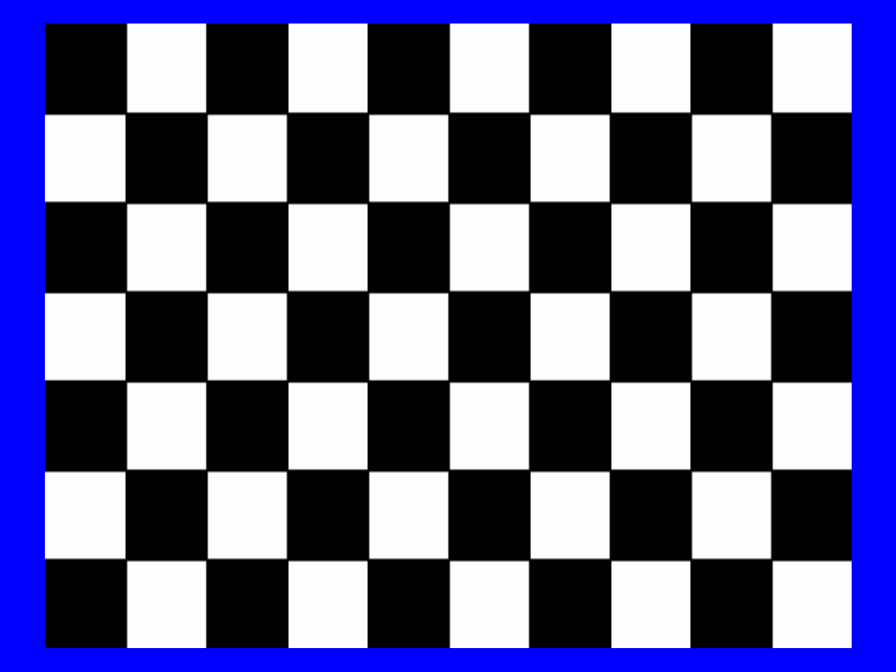
Give the GLSL for this pattern, as a Shadertoy shader.

```glsl
// A black and white checkerboard, 10 cells across and 7 down, on a blue border.
// Cell parity picks the colour; white cells are inset a little, with soft edges
// that are wider vertically than horizontally. All lengths are canvas fractions.

const vec3 BLACK = vec3(0.0, 0.0, 0.002);
const vec3 WHITE = vec3(0.995);
const vec3 BLUE  = vec3(0.0, 0.0, 0.995);

const vec2 CELLS       = vec2(10.0, 7.0);
const vec2 GRID_ORIGIN = vec2(0.0509, 0.0339);
const vec2 GRID_SIZE   = vec2(0.9007, 0.9297);
const vec2 BOARD_LOW   = vec2(0.0501, 0.0356);
const vec2 BOARD_HIGH  = vec2(0.9505, 0.9650);
const vec2 WHITE_INSET = vec2(0.0009, 0.0017);
const vec2 EDGE_BLUR   = vec2(0.0020, 0.0035);

// Coverage of a region from its per-axis distances to the edge (positive inside).
float coverage(vec2 inside, vec2 blur) {
    vec2 ramp = clamp(inside / blur + 0.5, 0.0, 1.0);
    return ramp.x * ramp.y;
}

// Coverage of an axis-aligned rectangle.
float rectangle(vec2 p, vec2 low, vec2 high, vec2 blur) {
    return coverage(min(p - low, high - p), blur);
}

// Amount of white at p; cells on the rim have no seam on their outer side.
float checker(vec2 p, vec2 origin, vec2 size, vec2 cells, vec2 inset, vec2 blur) {
    vec2 grid = clamp((p - origin) / size * cells, vec2(0.5), cells - 0.5);
    vec2 cell = floor(grid);
    vec2 toEdge = (0.5 - abs(grid - cell - 0.5)) * size / cells;
    float isWhite = mod(cell.x + cell.y, 2.0);
    return isWhite * coverage(toEdge - inset, blur);
}

void mainImage(out vec4 fragColor, in vec2 fragCoord) {
    vec2 p = fragCoord / iResolution.xy;
    vec2 pixel = 1.0 / iResolution.xy;

    // Checkered board
    float white = checker(p, GRID_ORIGIN, GRID_SIZE, CELLS,
                          WHITE_INSET, max(EDGE_BLUR, pixel));
    vec3 board = mix(BLACK, WHITE, white);

    // Blue border
    float onBoard = rectangle(p, BOARD_LOW, BOARD_HIGH, pixel);
    fragColor = vec4(mix(BLUE, board, onBoard), 1.0);
}
```
